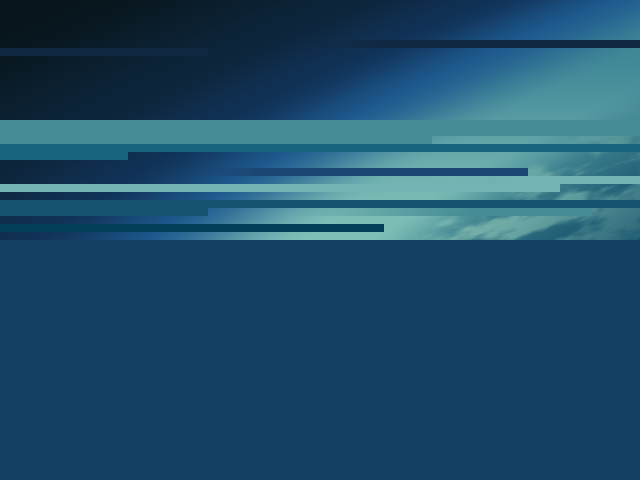
A Shadertoy shader for this background:

```glsl
// Planet limb glowing under streaked cloud, crossed by flat bars above a plain blue field.
#define ROWS 60.0            // bar grid rows over the canvas height
#define HORIZON 0.5          // height where the plain field ends
#define FIELD vec3(0.078, 0.251, 0.392)
#define NAVY vec3(0.065, 0.155, 0.255)
#define INDIGO vec3(0.105, 0.275, 0.455)
#define TEAL vec3(0.270, 0.550, 0.585)
#define SEA vec3(0.095, 0.390, 0.490)
#define DEEP vec3(0.085, 0.325, 0.440)
#define INK vec3(0.015, 0.245, 0.345)
#define MIST vec3(0.455, 0.705, 0.705)
#define CLOUD_SCALE vec2(15.0, 48.0)
#define CLOUD_TILT 0.33

float hash(vec2 p) {
    vec3 q = fract(vec3(p.xyx) * 0.1031);
    q += dot(q, q.yzx + 33.33);
    return fract((q.x + q.y) * q.z);
}

float noise(vec2 p) {
    vec2 i = floor(p), f = fract(p);
    f = f * f * (3.0 - 2.0 * f);
    return mix(mix(hash(i), hash(i + vec2(1, 0)), f.x),
               mix(hash(i + vec2(0, 1)), hash(i + vec2(1, 1)), f.x), f.y);
}

float fbm(vec2 p) {
    float sum = 0.0, amp = 0.5;
    for (int i = 0; i < 4; i++) {
        sum += amp * noise(p);
        p = p * 2.03 + 17.0;
        amp *= 0.5;
    }
    return sum / 0.9375;
}

// Signed horizontal distance to the crest of the glow, in canvas widths.
float limbDistance(float x, float rise) {
    return x - (0.488 + 0.50 * rise + 0.22 * rise * rise);
}

vec3 sky(vec2 uv) {
    float rise = (uv.y - HORIZON) / (1.0 - HORIZON);
    float d = limbDistance(uv.x, rise);
    vec3 crest = mix(vec3(0.50, 0.75, 0.72), vec3(0.25, 0.53, 0.59), smoothstep(0.0, 0.85, rise));

    // Night, atmosphere, then the bright crest
    vec3 col = mix(vec3(0.030, 0.085, 0.110), vec3(0.050, 0.145, 0.230), smoothstep(-1.1, -0.62, d));
    col = mix(col, vec3(0.065, 0.195, 0.340), smoothstep(-0.66, -0.42, d));
    col = mix(col, vec3(0.115, 0.350, 0.560), smoothstep(-0.45, -0.22, d));
    col = mix(col, crest, smoothstep(-0.28, 0.0, d));

    // Surface with tilted cloud streaks
    vec2 p = vec2(uv.x, uv.y * iResolution.y / iResolution.x);
    float c = cos(CLOUD_TILT), s = sin(CLOUD_TILT);
    vec2 streak = vec2(c * p.x + s * p.y, c * p.y - s * p.x) * CLOUD_SCALE;
    float cloud = smoothstep(0.36, 0.70, fbm(streak));
    vec3 sea = mix(vec3(0.24, 0.51, 0.56), vec3(0.10, 0.33, 0.43), smoothstep(0.15, 0.48, d));
    vec3 surface = mix(sea, crest * 0.92, cloud * (1.0 - 0.7 * smoothstep(0.2, 0.5, d)));
    return mix(col, surface, smoothstep(0.08, 0.25, d));
}

// Flat bar: first row from the top, row count, left and right ends, left fade width.
void bar(inout vec3 col, vec2 uv, vec3 tint, float row, float rows, vec2 ends, float fade) {
    vec2 px = 1.0 / iResolution.xy;
    float top = 1.0 - row / ROWS, bottom = top - rows / ROWS;
    float vertical = clamp((top - uv.y) / px.y + 0.5, 0.0, 1.0)
                   * clamp((uv.y - bottom) / px.y + 0.5, 0.0, 1.0);
    float left = clamp((uv.x - ends.x) / max(fade, px.x) + 0.5 * step(fade, 0.0), 0.0, 1.0);
    float right = clamp((ends.y - uv.x) / px.x + 0.5, 0.0, 1.0);
    col = mix(col, tint, vertical * left * right);
}

void mainImage(out vec4 fragColor, in vec2 fragCoord) {
    vec2 uv = fragCoord / iResolution.xy;
    vec3 col = sky(uv);

    // Dark bars in the night sky
    bar(col, uv, NAVY, 5.0, 1.0, vec2(0.48, 1.1), 0.12);
    bar(col, uv, NAVY, 6.0, 1.0, vec2(-0.1, 0.325), 0.0);

    // Broad teal band and its lower edge
    bar(col, uv, TEAL, 14.0, 1.0, vec2(0.97, 1.1), 0.03);
    bar(col, uv, TEAL, 15.0, 2.0, vec2(-0.1, 1.1), 0.0);
    bar(col, uv, TEAL, 17.0, 1.0, vec2(-0.1, 0.675), 0.0);
    bar(col, uv, SEA, 18.0, 1.0, vec2(-0.1, 1.1), 0.0);
    bar(col, uv, SEA, 19.0, 1.0, vec2(-0.1, 0.2), 0.0);

    // Thin bars across the glow
    bar(col, uv, INDIGO, 21.0, 1.0, vec2(0.30, 0.825), 0.1);
    bar(col, uv, MIST, 22.0, 1.0, vec2(0.55, 1.1), 0.25);
    bar(col, uv, MIST, 23.0, 1.0, vec2(-0.1, 0.875), 0.0);
    bar(col, uv, DEEP, 25.0, 1.0, vec2(-0.1, 1.1), 0.0);
    bar(col, uv, DEEP, 26.0, 1.0, vec2(-0.1, 0.325), 0.0);
    bar(col, uv, TEAL, 26.0, 1.0, vec2(0.45, 0.925), 0.3);
    bar(col, uv, INK, 28.0, 1.0, vec2(-0.1, 0.6), 0.0);

    // Plain field below
    float field = clamp((HORIZON - uv.y) * iResolution.y + 0.5, 0.0, 1.0);
    fragColor = vec4(mix(col, FIELD, field), 1.0);
}
```
